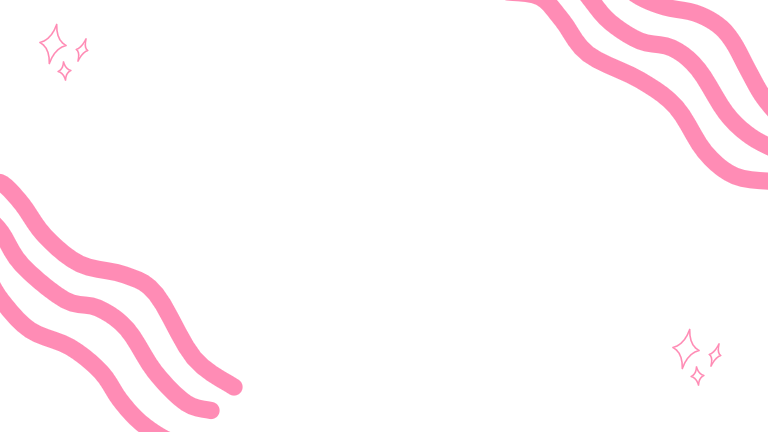
Write a WebGL 2 fragment shader that draws this background.

```glsl
#version 300 es
precision highp float;

uniform vec2 u_resolution;
out vec4 fragColor;

const float CANVAS_HEIGHT = 4.32; // the canvas spans 7.68 by 4.32 units
const vec3 PAPER = vec3(1.0);
const vec3 PINK = vec3(1.0, 0.55, 0.71);
const float RIBBON_RADIUS = 0.086;
const float LINE_RADIUS = 0.008;
const int KNOTS = 9;
const int STEPS = 5;

float segmentDistance(vec2 p, vec2 a, vec2 b) {
    vec2 ab = b - a;
    float t = clamp(dot(p - a, ab) / dot(ab, ab), 0.0, 1.0);
    return length(p - a - ab * t);
}

// Smooth curve through b and c, steered by the outer knots a and d
vec2 splinePoint(vec2 a, vec2 b, vec2 c, vec2 d, float t) {
    vec2 linear = c - a;
    vec2 square = 2.0 * a - 5.0 * b + 4.0 * c - d;
    vec2 cubic = 3.0 * (b - c) + d - a;
    return b + 0.5 * t * (linear + t * (square + t * cubic));
}

float ribbonDistance(vec2 p, vec2 knots[KNOTS]) {
    float nearest = 1e3;
    vec2 previous = knots[0];
    for (int i = 0; i < KNOTS - 1; i++) {
        vec2 before = knots[max(i - 1, 0)];
        vec2 after = knots[min(i + 2, KNOTS - 1)];
        for (int s = 1; s <= STEPS; s++) {
            float t = float(s) / float(STEPS);
            vec2 next = splinePoint(before, knots[i], knots[i + 1], after, t);
            nearest = min(nearest, segmentDistance(p, previous, next));
            previous = next;
        }
    }
    return nearest - RIBBON_RADIUS;
}

// Four-pointed outline with concave sides; p is relative to its centre
float sparkleDistance(vec2 p, vec2 up, vec2 right) {
    float nearest = 1e3;
    vec2 from = up;
    vec2 to = right;
    for (int side = 0; side < 4; side++) {
        vec2 bend = 0.2 * (from + to);
        vec2 previous = from;
        for (int s = 1; s <= STEPS; s++) {
            float t = float(s) / float(STEPS);
            vec2 next = mix(mix(from, bend, t), mix(bend, to, t), t);
            nearest = min(nearest, segmentDistance(p, previous, next));
            previous = next;
        }
        vec2 turned = -from;
        from = to;
        to = turned;
    }
    return nearest - LINE_RADIUS;
}

// One large sparkle and two small companions
float sparkleGroup(vec2 p) {
    float large = sparkleDistance(p, vec2(0.037, 0.195), vec2(0.13, -0.015));
    float side = sparkleDistance(p - vec2(0.29, -0.06), vec2(0.04, 0.11), vec2(0.057, -0.005));
    float low = sparkleDistance(p - vec2(0.115, -0.27), vec2(-0.01, 0.09), vec2(0.063, 0.005));
    return min(large, min(side, low));
}

float lowerLeftRibbons(vec2 p) {
    float upper = ribbonDistance(p, vec2[KNOTS](
        vec2(-0.08, 2.49), vec2(0.03, 2.48), vec2(0.22, 2.28), vec2(0.45, 1.96), vec2(0.80, 1.68),
        vec2(1.25, 1.57), vec2(1.56, 1.38), vec2(1.94, 0.74), vec2(2.34, 0.45)));
    float middle = ribbonDistance(p, vec2[KNOTS](
        vec2(-0.15, 2.17), vec2(0.01, 2.00), vec2(0.22, 1.67), vec2(0.65, 1.32), vec2(0.98, 1.24),
        vec2(1.27, 1.03), vec2(1.55, 0.60), vec2(1.86, 0.29), vec2(2.11, 0.215)));
    float lower = ribbonDistance(p, vec2[KNOTS](
        vec2(-0.12, 1.54), vec2(0.02, 1.31), vec2(0.30, 1.02), vec2(0.70, 0.85), vec2(1.01, 0.60),
        vec2(1.20, 0.32), vec2(1.40, 0.10), vec2(1.65, -0.07), vec2(1.85, -0.13)));
    return min(upper, min(middle, lower));
}

float upperRightRibbons(vec2 p) {
    float lower = ribbonDistance(p, vec2[KNOTS](
        vec2(5.08, 4.40), vec2(5.40, 4.35), vec2(5.62, 4.12), vec2(5.88, 3.78), vec2(6.40, 3.52),
        vec2(6.76, 3.25), vec2(7.05, 2.80), vec2(7.35, 2.56), vec2(7.72, 2.505)));
    float middle = ribbonDistance(p, vec2[KNOTS](
        vec2(5.75, 4.54), vec2(5.91, 4.32), vec2(6.10, 4.10), vec2(6.40, 3.91), vec2(6.72, 3.84),
        vec2(6.98, 3.63), vec2(7.26, 3.19), vec2(7.50, 2.96), vec2(7.76, 2.82)));
    float upper = ribbonDistance(p, vec2[KNOTS](
        vec2(6.20, 4.50), vec2(6.40, 4.35), vec2(6.65, 4.25), vec2(6.95, 4.19), vec2(7.18, 4.07),
        vec2(7.33, 3.90), vec2(7.48, 3.62), vec2(7.62, 3.37), vec2(7.78, 3.17)));
    return min(upper, min(middle, lower));
}

void main() {
    float pixel = CANVAS_HEIGHT / u_resolution.y;
    vec2 p = gl_FragCoord.xy * pixel;

    float ribbons = min(lowerLeftRibbons(p), upperRightRibbons(p));
    float sparkles = min(sparkleGroup(p - vec2(0.53, 3.88)), sparkleGroup(p - vec2(6.86, 0.83)));

    // Blend across one pixel for smooth edges
    float ink = clamp(0.5 - min(ribbons, sparkles) / pixel, 0.0, 1.0);
    fragColor = vec4(mix(PAPER, PINK, ink), 1.0);
}
```
